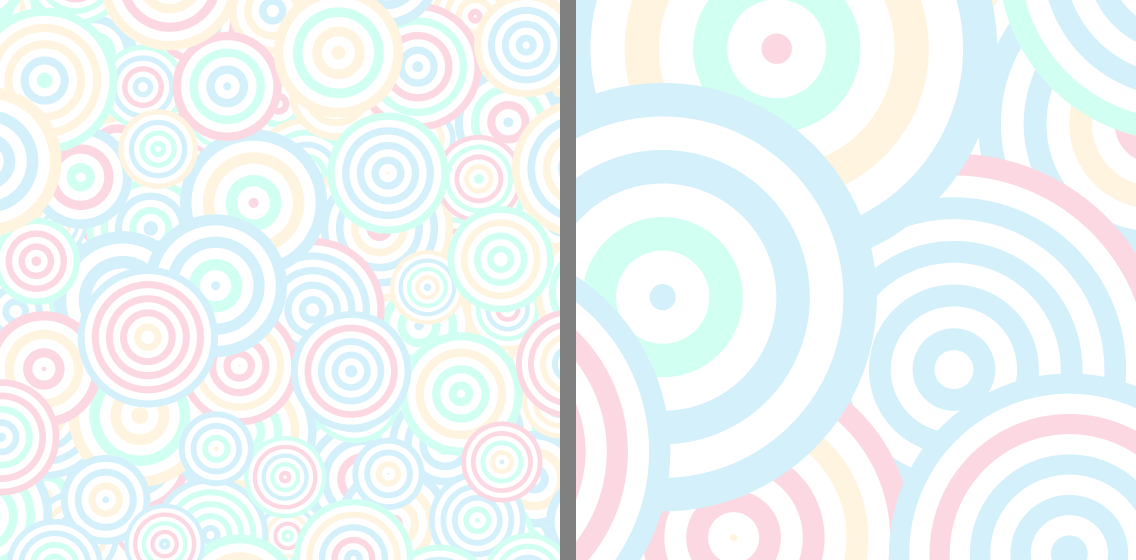
Left, the full canvas; right, a detail of the centre.
This pattern is drawn by a Shadertoy shader. Its source:

```glsl
// Integer hash of a pair, returned in 0..1
float hash(int a, int b) {
    uint n = uint(a) * 1597u + uint(b) * 51749u + 77u;
    n = n * 747796405u + 2891336u;
    n = ((n >> ((n >> 28) + 4u)) ^ n) * 277803737u;
    n = (n >> 22) ^ n;
    return float(n & 65535u) / 65535.0;
}

// Weighted choice among the four pastels
vec3 pastel(float h) {
    const vec3 blue = vec3(0.83, 0.94, 0.985);
    const vec3 mint = vec3(0.82, 1.00, 0.95);
    const vec3 cream = vec3(1.00, 0.955, 0.875);
    const vec3 pink = vec3(0.99, 0.85, 0.885);
    return h < 0.33 ? blue : h < 0.58 ? mint : h < 0.81 ? cream : pink;
}

// Colour of a ringed disc; depth is the distance inward from its rim
vec3 rings(float depth, float bandWidth, int id, float pixel) {
    float band = max(depth / bandWidth, 0.5);
    float ring = floor(band * 0.5 + 0.25);
    float inside = 0.5 - abs(band - 2.0 * ring - 0.5);
    float ink = clamp(inside * bandWidth / pixel + 0.5, 0.0, 1.0);
    return mix(vec3(1.0), pastel(hash(id, 10 + int(ring))), ink);
}

void mainImage(out vec4 fragColor, in vec2 fragCoord) {
    float pixel = 1.0 / min(iResolution.x, iResolution.y);
    vec2 uv = fragCoord * pixel;
    vec3 color = vec3(0.0);
    float unseen = 1.0;

    // Composite the pile of discs from the top down
    for (int i = 0; i < 190; i++) {
        // Evenly spread sequence with a little jitter, reaching past the border
        vec2 spread = fract(float(i) * vec2(0.75488, 0.56984) + vec2(0.31, 0.12));
        vec2 jitter = vec2(hash(i, 1), hash(i, 2)) - 0.5;
        vec2 center = spread * 1.24 - 0.12 + 0.07 * jitter;

        float radius = mix(0.064, 0.134, hash(i, 3));
        float depth = radius - length(uv - center);
        float cover = clamp(depth / pixel + 0.5, 0.0, 1.0);
        if (cover > 0.0) {
            float bandCount = mix(5.4, 10.0, hash(i, 4));
            color += unseen * cover * rings(depth, radius / bandCount, i, pixel);
            unseen *= 1.0 - cover;
            if (unseen < 0.004) break;
        }
    }

    // White ground in the remaining gaps
    fragColor = vec4(color + unseen, 1.0);
}
```
